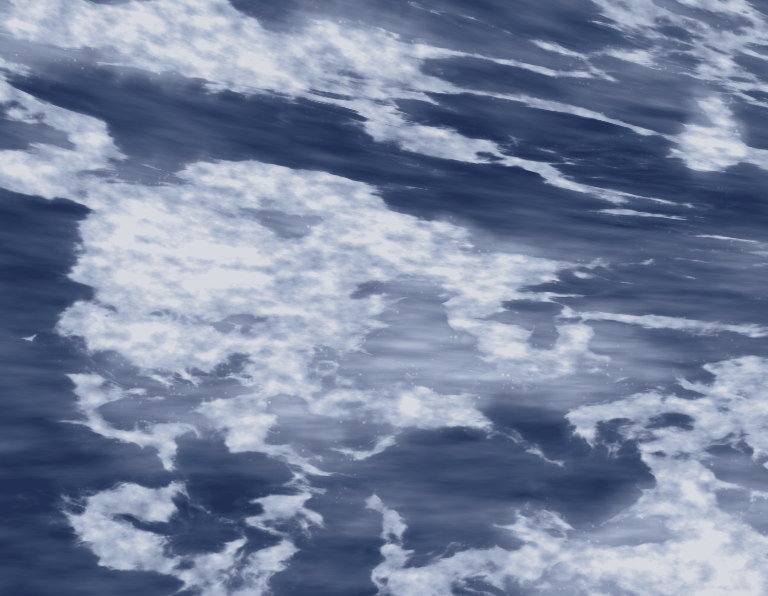
Write a WebGL 2 fragment shader that draws this texture.

```glsl
#version 300 es
precision highp float;
// Storm sea: dark blue swell under torn white foam and thin mist.
// Broad soft masses set how much foam lies where; warped ridged noise,
// stretched along the flow, tears it into lace, streaks and dark holes.

uniform vec2 u_resolution;
out vec4 outColor;

const float FLOW_SLOPE = 0.27;              // fall of the streaks to the right, far water
const vec2 NEAR_SCALE = vec2(5.5, 10.0);    // foam cells per canvas height, near water
const vec2 FAR_SCALE = vec2(3.6, 14.0);     // longer, thinner streaks in far water
const vec2 RIPPLE_SCALE = vec2(9.0, 48.0);
const float BASE_COVER = 0.31;
const float THIN_LEVEL = 0.93;              // ridge height needed where foam is scarce
const float THICK_LEVEL = 0.38;             // ridge height needed where foam is dense
const float EDGE_SOFTNESS = 0.055;
const float SPRAY_CELLS = 125.0;
const vec3 SEA_RAMP[6] = vec3[6](
  vec3(0.13, 0.19, 0.33), vec3(0.22, 0.29, 0.42), vec3(0.34, 0.39, 0.51),
  vec3(0.49, 0.54, 0.65), vec3(0.65, 0.70, 0.79), vec3(0.84, 0.85, 0.88));

float hash(vec2 p) {
  return fract(sin(dot(p, vec2(127.1, 311.7))) * 43758.5453);
}

float noise(vec2 p) {
  vec2 i = floor(p), f = fract(p);
  f = f * f * (3.0 - 2.0 * f);
  return mix(mix(hash(i), hash(i + vec2(1, 0)), f.x),
             mix(hash(i + vec2(0, 1)), hash(i + vec2(1, 1)), f.x), f.y);
}

vec2 nextOctave(vec2 p) {
  return mat2(1.6, 1.2, -1.2, 1.6) * p + 7.3;
}

float fbm(vec2 p) {
  float sum = 0.0, gain = 0.5;
  for (int i = 0; i < 5; i++) {
    sum += gain * noise(p);
    p = nextOctave(p);
    gain *= 0.5;
  }
  return sum / 0.97;
}

// Connected veins around rounded holes
float foamWeb(vec2 p) {
  p += 1.1 * (vec2(fbm(p * 0.8 + 3.1), fbm(p * 0.8 + 41.7)) - 0.5);
  float sum = 0.0, gain = 0.53;
  for (int i = 0; i < 5; i++) {
    sum += gain * (1.0 - abs(2.0 * noise(p) - 1.0));
    p = nextOctave(p);
    gain *= 0.48;
  }
  return sum;
}

// Soft-edged tilted ellipse
float mass(vec2 p, vec2 center, vec2 radii, float tilt) {
  vec2 d = p - center;
  float c = cos(tilt), s = sin(tilt);
  d = vec2(c * d.x + s * d.y, c * d.y - s * d.x) / radii;
  float r2 = dot(d, d);
  return exp(-r2 * r2 * 0.8);
}

float foamCover(vec2 p) {
  float cover = BASE_COVER;
  // Breaking crests and foam fields
  cover += 0.60 * mass(p, vec2(0.20, 0.93), vec2(0.38, 0.07), -0.02);
  cover += 0.20 * mass(p, vec2(0.60, 0.89), vec2(0.15, 0.10), -0.40);
  cover += 0.38 * mass(p, vec2(0.04, 0.74), vec2(0.18, 0.07), -0.20);
  cover += 0.70 * mass(p, vec2(0.29, 0.58), vec2(0.13, 0.16), 0.15);
  cover += 0.60 * mass(p, vec2(0.63, 0.60), vec2(0.23, 0.07), -0.35);
  cover += 0.33 * mass(p, vec2(0.50, 0.41), vec2(0.36, 0.17), -0.10);
  cover += 0.27 * mass(p, vec2(0.98, 0.37), vec2(0.34, 0.10), -0.08);
  cover += 0.60 * mass(p, vec2(1.13, 0.08), vec2(0.25, 0.14), 0.30);
  cover += 0.55 * mass(p, vec2(1.22, 0.77), vec2(0.06, 0.05), -0.50);
  // Bare wave faces and troughs
  cover -= 0.33 * mass(p, vec2(0.48, 0.76), vec2(0.56, 0.07), -0.28);
  cover -= 0.36 * mass(p, vec2(0.03, 0.47), vec2(0.14, 0.17), 0.10);
  cover -= 0.26 * mass(p, vec2(0.80, 0.22), vec2(0.33, 0.08), -0.05);
  cover -= 0.20 * mass(p, vec2(0.82, 0.98), vec2(0.22, 0.05), -0.15);
  return clamp(cover, 0.0, 1.0);
}

// Fine droplets, one per grid cell
float spray(vec2 p, float pixel) {
  vec2 g = p * SPRAY_CELLS, cell = floor(g);
  vec2 center = 0.3 + 0.4 * vec2(hash(cell + 5.2), hash(cell + 9.8));
  float radius = 0.28 * hash(cell + 2.4);
  float blur = pixel * SPRAY_CELLS;
  float dotShape = 1.0 - smoothstep(radius - blur, radius + blur, length(fract(g) - center));
  return dotShape * step(0.8, hash(cell));
}

void main() {
  vec2 p = gl_FragCoord.xy / u_resolution.y;
  float far = smoothstep(0.2, 0.95, p.y);
  vec2 flow = vec2(p.x, p.y + FLOW_SLOPE * far * p.x);

  // Foam amount with ragged borders
  vec2 ragged = vec2(fbm(p * 7.0), fbm(p * 7.0 + 19.0)) - 0.5;
  float cover = foamCover(p + 0.13 * ragged);

  // Water: ripples along the flow, broad swell and a milky veil
  float ripple = fbm(flow * RIPPLE_SCALE);
  float swell = fbm(flow * vec2(3.0, 7.0) + 13.0);
  float veil = smoothstep(0.15, 0.9, cover + 0.5 * (swell - 0.5));
  float tone = 0.16 + 0.42 * (ripple - 0.5) + 0.55 * (swell - 0.5) + 0.46 * veil;

  // Foam: translucent lace below, crisp ridges on top
  float web = mix(foamWeb(flow * NEAR_SCALE), foamWeb(flow * FAR_SCALE + 31.0),
                  smoothstep(0.45, 0.7, p.y));
  float grain = fbm(flow * vec2(38.0, 60.0));
  float height = web + 0.12 * (grain - 0.5) - mix(THIN_LEVEL, THICK_LEVEL, cover);
  float lace = smoothstep(-0.2, 0.1, height);
  float foam = smoothstep(-EDGE_SOFTNESS, EDGE_SOFTNESS, height);
  float foamTone = 0.76 + 0.5 * (grain - 0.5) + 0.5 * clamp(height, 0.0, 0.4) + 0.08 * cover;
  tone = mix(tone, 0.55 + 0.4 * (grain - 0.5), 0.5 * lace);
  tone = mix(tone, foamTone, 0.92 * foam);
  tone += 0.35 * spray(p, 1.0 / u_resolution.y) * lace * (1.0 - foam);

  // Tone to colour
  float level = clamp(tone, 0.0, 1.0) * 5.0;
  int shade = min(int(level), 4);
  outColor = vec4(mix(SEA_RAMP[shade], SEA_RAMP[shade + 1], level - float(shade)), 1.0);
}
```
